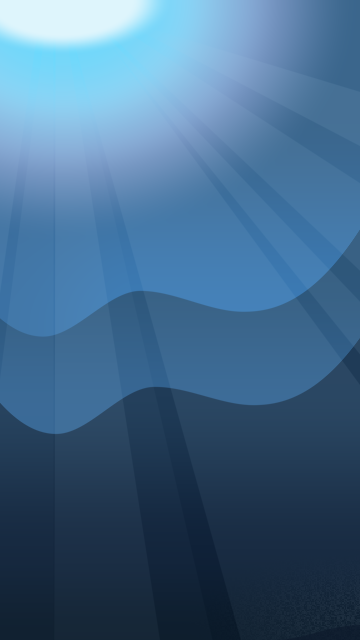
A Shadertoy shader for this background:

```glsl
// Height of the wave crest line, measured down from the top
float waveLine(float x) {
    float y = 0.935 - 0.127 * smoothstep(0.12, 0.39, x) + 0.058 * smoothstep(0.39, 0.676, x);
    y -= 0.051 * pow(max(0.12 - x, 0.0) / 0.12, 2.0);
    return y - 0.229 * pow(max(x - 0.676, 0.0) / 0.324, 2.2);
}

// Signed distance to a line leaving the apex; slope is across over down
float edgeDistance(vec2 fromApex, float slope) {
    return (fromApex.x - slope * fromApex.y) / sqrt(1.0 + slope * slope);
}

float hash(vec2 cell) {
    return fract(sin(dot(cell, vec2(12.99, 78.23))) * 43758.5);
}

// Light beams: apex position, then left and right slope
const int BEAMS = 8;
const vec4 beams[BEAMS] = vec4[](
    vec4(0.130, -0.095, -0.9, -0.143),
    vec4(0.148, -0.095, -0.129, 0.001),
    vec4(0.155, -0.095, -0.0025, 0.1545),
    vec4(0.155, -0.095, 0.1545, 0.2324),
    vec4(0.146, -0.095, 0.2794, 0.7336),
    vec4(0.238, 0.039, 0.806, 0.954),
    vec4(0.174, -0.028, 1.059, 1.539),
    vec4(0.319, 0.049, 1.909, 3.303));
const float beamStrength[BEAMS] = float[](0.09, 0.07, 0.12, 0.04, 0.09, 0.09, 0.09, 0.10);

void mainImage(out vec4 fragColor, in vec2 fragCoord) {
    // Canvas widths, with y running down from the top
    vec2 p = vec2(fragCoord.x, iResolution.y - fragCoord.y) / iResolution.x;
    float soft = 0.8 / iResolution.x;

    // Sky, bluest above the waves
    vec3 color = mix(vec3(0.23, 0.40, 0.55), vec3(0.23, 0.48, 0.71), smoothstep(0.3, 0.9, p.y));
    color = mix(color, vec3(0.23, 0.42, 0.60), 0.6 * smoothstep(0.4, 0.0, p.x));

    // Halo from lilac rim to cyan core
    vec2 fromSun = p - vec2(0.174, 0.0);
    float halo = length(fromSun / vec2(0.613, 0.498));
    color = mix(color, vec3(0.51, 0.62, 0.80), 1.0 - smoothstep(0.8, 1.35, halo));
    color = mix(color, vec3(0.56, 0.83, 0.96), 1.0 - smoothstep(0.5, 1.0, halo));
    color = mix(color, vec3(0.42, 0.85, 0.99), 1.0 - smoothstep(0.25, 0.7, halo));

    // Two water layers
    float nearLine = waveLine(p.x);
    float deepLine = waveLine(p.x - 0.037) + 0.271 - 0.023 * p.x * p.x;
    vec3 water = mix(vec3(0.18, 0.34, 0.48), vec3(0.20, 0.39, 0.57), smoothstep(0.75, 1.15, p.y));
    vec3 deep = mix(vec3(0.12, 0.23, 0.34), vec3(0.06, 0.13, 0.22), smoothstep(1.08, 1.55, p.y));
    deep = mix(deep, vec3(0.04, 0.10, 0.16), smoothstep(1.5, 1.78, p.y));
    color = mix(color, water, smoothstep(-soft, soft, p.y - nearLine));
    color = mix(color, deep, smoothstep(-soft, soft, p.y - deepLine));

    // Beams, weaker with depth
    float depthFade = mix(1.0, 0.6, smoothstep(0.9, 1.75, p.y));
    for (int i = 0; i < BEAMS; i++) {
        vec2 fromApex = p - beams[i].xy;
        float inside = smoothstep(-soft, soft, edgeDistance(fromApex, beams[i].z))
                     * smoothstep(-soft, soft, -edgeDistance(fromApex, beams[i].w))
                     * smoothstep(0.0, 0.1, fromApex.y);
        color = mix(color, vec3(0.66, 0.80, 0.90), beamStrength[i] * depthFade * inside);
    }

    // Bright sun disc
    float disc = length(fromSun / vec2(0.255, 0.127));
    color = mix(color, vec3(0.87, 0.96, 0.99), 1.0 - smoothstep(0.75, 1.2, disc));

    // Grainy sea floor and its dark corner
    float floorMask = smoothstep(0.45, 0.0, length((p - vec2(1.0, 1.72)) * vec2(0.9, 2.2)));
    color += 0.06 * floorMask * (hash(floor(p * 288.0)) - 0.3);
    float corner = p.y - 1.778 + 0.042 * smoothstep(0.76, 1.0, p.x);
    color = mix(color, vec3(0.05, 0.10, 0.17), 0.7 * smoothstep(-soft, soft, corner));

    fragColor = vec4(color, 1.0);
}
```
